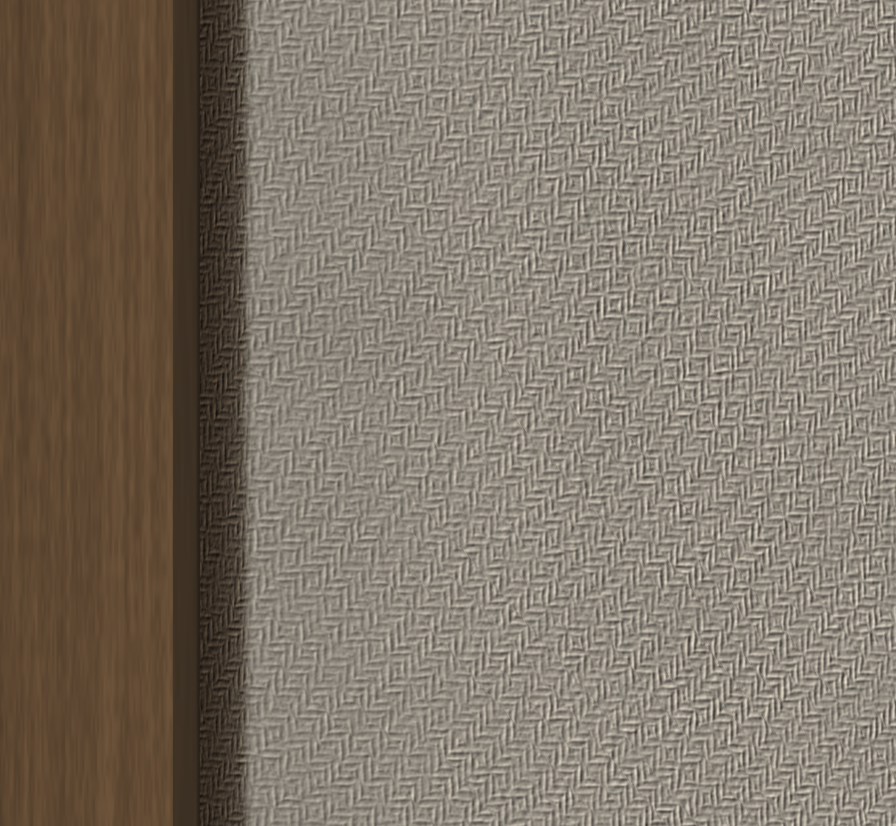
This texture is drawn by a WebGL 1 fragment shader. Its source:

```glsl
precision highp float;

uniform vec2 u_resolution;

// Layout, in canvas widths
const float WOOD_EDGE = 0.193;
const float STRIP_EDGE = 0.223;
const float PANEL_EDGE = 0.277;

// Weave
const vec2 STEP_SIZE = vec2(0.024, 0.025);
const float RIBS_PER_STEP = 2.8;
const float BAND_WIDTH = 1.7;
const float WOBBLE = 0.0022;
const float RELIEF_STEP = 0.0011;
const float RELIEF = 0.34;

// Colours
const vec3 FABRIC = vec3(0.568, 0.542, 0.500);
const vec3 SIDE_DARK = vec3(0.205, 0.168, 0.132);
const vec3 SIDE_LIGHT = vec3(0.360, 0.325, 0.280);
const vec3 STRIP = vec3(0.240, 0.192, 0.142);
const vec3 WOOD = vec3(0.372, 0.283, 0.197);

float hash(vec2 p) {
  vec3 q = fract(vec3(p.xyx) * 0.1031);
  q += dot(q, q.yzx + 33.33);
  return fract((q.x + q.y) * q.z);
}

float noise(vec2 p) {
  vec2 i = floor(p);
  vec2 f = fract(p);
  f = f * f * (3.0 - 2.0 * f);
  return mix(mix(hash(i), hash(i + vec2(1.0, 0.0)), f.x),
             mix(hash(i + vec2(0.0, 1.0)), hash(i + 1.0), f.x), f.y);
}

// Bands of stair-shaped ribs, descending to the right
float weaveHeight(vec2 p) {
  vec2 wobble = vec2(noise(p * 75.0), noise(p * 75.0 + 37.0)) - 0.5;
  vec2 q = p + WOBBLE * wobble;
  q.x = q.x * (0.8 + 0.25 * q.x);
  q /= STEP_SIZE;
  float across = q.x + q.y;
  float along = q.x - q.y;

  // Each band has its own step offset, which breaks up crosswise rows
  float band = across / BAND_WIDTH;
  float t = fract(band);
  float offset = 2.0 * hash(vec2(floor(band), 3.0));
  float zigzag = abs(mod(along + offset, 2.0) - 1.0);
  float rib = 0.5 + 0.5 * sin(3.14159 * RIBS_PER_STEP * (across + zigzag));
  rib = mix(rib, rib * rib, 0.6);

  float seam = smoothstep(0.0, 0.16, min(t, 1.0 - t));
  float strength = (0.5 + 0.8 * noise(p * 65.0 + 11.0)) * mix(0.4, 1.0, seam);
  float fibre = 0.85 * noise(p * 170.0) + 0.45 * noise(p * 340.0 + 5.0);
  return rib * strength + fibre;
}

// Light falls from the upper left
float relief(vec2 p) {
  vec2 e = RELIEF_STEP * vec2(1.1, -0.9);
  return weaveHeight(p + e) - weaveHeight(p - e);
}

vec3 woodColor(vec2 p) {
  float broad = noise(vec2(p.x * 48.0, p.y * 1.2)) - 0.5;
  float grain = noise(vec2(p.x * 170.0, p.y * 2.5) + 9.0) - 0.5;
  float pores = noise(vec2(p.x * 420.0, p.y * 45.0) + 21.0) - 0.5;
  float tone = 0.98 + 0.05 * smoothstep(0.0, WOOD_EDGE, p.x);
  tone += 0.11 * broad + 0.16 * grain + 0.14 * pores;
  return WOOD * tone;
}

vec3 stripColor(vec2 p) {
  float t = (p.x - WOOD_EDGE) / (STRIP_EDGE - WOOD_EDGE);
  float grain = noise(vec2(p.x * 300.0, p.y * 12.0)) - 0.5;
  float tone = 1.04 - 0.08 * t + 0.1 * grain;
  tone *= 1.0 - 0.35 * smoothstep(0.82, 1.0, t);
  return STRIP * tone;
}

vec3 sideColor(vec2 p) {
  float t = clamp((p.x - STRIP_EDGE) / (PANEL_EDGE - STRIP_EDGE), 0.0, 1.0);
  // The weave narrows where the panel turns away
  vec2 q = vec2((p.x - STRIP_EDGE) * 1.7, p.y);
  float shade = 1.0 + 0.5 * relief(q);
  vec3 base = mix(SIDE_DARK, SIDE_LIGHT, t * t);
  return base * max(shade, 0.4);
}

vec3 fabricColor(vec2 p) {
  float contrast = RELIEF * mix(0.72, 1.1, smoothstep(PANEL_EDGE, 0.75, p.x));
  float shade = relief(p) * contrast;
  float tone = 0.96 + 0.05 * smoothstep(PANEL_EDGE, 0.6, p.x);
  tone += 0.03 * (noise(p * 9.0) - 0.5);
  return FABRIC * (tone + shade);
}

void main() {
  vec2 p = gl_FragCoord.xy / u_resolution.x;
  float aa = 0.8 / u_resolution.x;

  vec3 color = woodColor(p);
  color = mix(color, stripColor(p), smoothstep(-aa, aa, p.x - WOOD_EDGE));
  color = mix(color, sideColor(p), smoothstep(-aa, aa, p.x - STRIP_EDGE));

  // Soft rounded turn from the shaded side to the lit front
  float turn = p.x - PANEL_EDGE + 0.004 * (noise(p * 55.0) - 0.5);
  color = mix(color, fabricColor(p), smoothstep(-0.010, 0.008, turn));

  gl_FragColor = vec4(clamp(color, 0.0, 1.0), 1.0);
}
```
